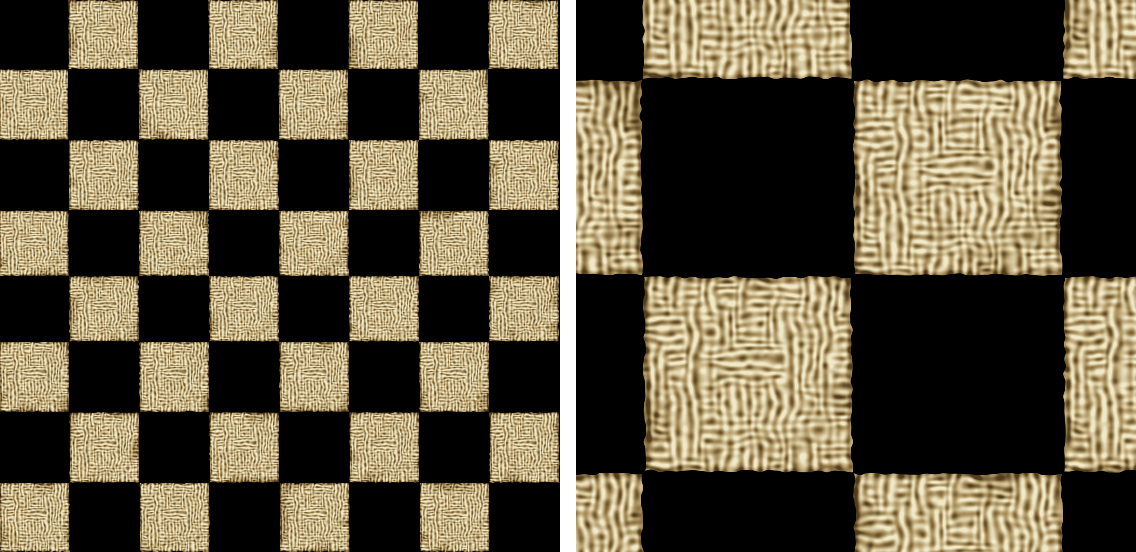
Left, the full canvas; right, a detail of the centre.
This pattern is drawn by a Shadertoy shader. Its source:

```glsl
const float TAU = 6.2831853;
const float TILES = 8.0;
const vec2 THREADS = vec2(21.0, 22.0);

float hash(vec2 p) {
    vec3 q = fract(p.xyx * vec3(0.1031, 0.1030, 0.0973));
    q += dot(q, q.yzx + 33.33);
    return fract((q.x + q.y) * q.z);
}

float noise(vec2 p) {
    vec2 i = floor(p), f = fract(p);
    f = f * f * (3.0 - 2.0 * f);
    float low = mix(hash(i), hash(i + vec2(1, 0)), f.x);
    float high = mix(hash(i + vec2(0, 1)), hash(i + vec2(1, 1)), f.x);
    return mix(low, high, f.y);
}

// Slight column slant, and rows squeezed together around mid height
vec2 boardGrid(vec2 uv) {
    vec2 grid = uv * TILES;
    float t = grid.y - 0.5 * TILES;
    grid.x += mix(0.005, 0.025, uv.y);
    grid.y += 0.08 * t * exp(-0.45 * t * t);
    return grid;
}

// Brightness of the irregular cloth: upright ribs mixed with cross threads
float weaveTone(vec2 local, vec2 cell) {
    vec2 p = (local + 0.5) * THREADS;
    vec2 bend = vec2(noise(p * vec2(0.6, 0.4) + 3.0),
                     noise(p * vec2(0.45, 0.6) + 47.0)) - 0.5;
    vec2 q = p + 0.8 * bend;
    vec2 wave = cos(TAU * q);
    vec2 halfWave = sin(0.5 * TAU * q);
    float balance = smoothstep(0.15, 0.75, noise(p * vec2(0.6, 0.25) + 11.0)
                               + 0.2 * local.x);
    float grain = noise(p * 1.7 + cell * 31.0) - 0.5;
    float interlace = halfWave.x * halfWave.y;
    return 0.67 + 0.33 * mix(wave.y, wave.x, balance)
         + 0.15 * interlace + 0.34 * grain;
}

// Distance inward from the frayed tile border
float tileInset(vec2 local, vec2 cell) {
    float fray = noise((local + cell) * THREADS * 1.2) - 0.5;
    return 0.493 - max(abs(local.x), abs(local.y)) + 0.016 * fray;
}

vec3 clothColor(float tone) {
    vec3 shadow = vec3(0.32, 0.24, 0.11);
    vec3 straw = vec3(0.68, 0.58, 0.38);
    vec3 cream = vec3(0.94, 0.91, 0.78);
    vec3 color = mix(shadow, straw, clamp(tone * 2.0, 0.0, 1.0));
    return mix(color, cream, clamp(tone * 2.0 - 1.0, 0.0, 1.0));
}

void mainImage(out vec4 fragColor, in vec2 fragCoord) {
    vec2 grid = boardGrid(fragCoord / iResolution.xy);
    vec2 cell = clamp(floor(grid), 0.0, TILES - 1.0);
    vec2 local = grid - cell - 0.5;
    float inset = tileInset(local, cell);
    float tone = weaveTone(local, cell);

    // Brown rim and scattered stains near the borders
    float rim = 1.0 - smoothstep(0.0, 0.03, inset);
    float stain = smoothstep(0.55, 0.9, noise(grid * vec2(3.0, 5.0)))
                * (1.0 - smoothstep(0.03, 0.2, inset));
    tone -= 0.4 * rim + 0.25 * stain;

    // Cloth tiles alternate with plain black
    float pixel = TILES / iResolution.y;
    float isCloth = 1.0 - mod(cell.x + cell.y, 2.0);
    float mask = isCloth * smoothstep(-0.5 * pixel, 0.5 * pixel, inset);
    fragColor = vec4(clothColor(tone) * mask, 1.0);
}
```
